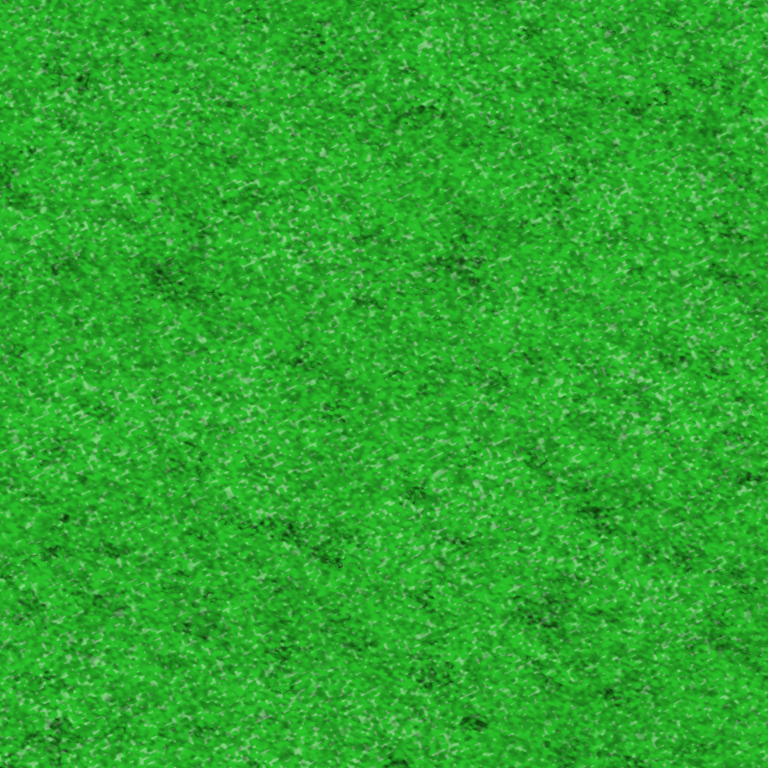
A WebGL 2 fragment shader for this texture:

```glsl
#version 300 es
precision highp float;
// Dense green turf: ragged leafy clumps, shaded hollows and fine pale flecks.

uniform vec2 u_resolution;
out vec4 fragColor;

// Integer hash of a lattice cell, 0 to 1
float hash(vec2 cell) {
    uvec2 h = uvec2(ivec2(cell)) * uvec2(1597334673u, 3812015801u);
    uint n = (h.x ^ h.y) * 1597334673u;
    n = (n ^ (n >> 15)) * 2246822519u;
    n ^= n >> 13;
    return float(n >> 8) / 16777216.0;
}

// Smooth value noise, 0 to 1
float noise(vec2 p) {
    vec2 cell = floor(p), f = p - cell;
    f = f * f * (3.0 - 2.0 * f);
    float low = mix(hash(cell), hash(cell + vec2(1, 0)), f.x);
    float high = mix(hash(cell + vec2(0, 1)), hash(cell + vec2(1, 1)), f.x);
    return mix(low, high, f.y);
}

// Depth of the hollows between clumps
float hollow(vec2 p) {
    return 0.6 * noise(p * vec2(28.0, 38.0) + 11.0)
         + 0.4 * noise(p * vec2(59.0, 88.0) + 37.0);
}

void main() {
    vec2 uv = gl_FragCoord.xy / min(u_resolution.x, u_resolution.y);

    // Blades lie at slightly different slants so that their lattices do not show
    vec2 falling = mat2(0.94, 0.34, -0.34, 0.94) * uv;
    vec2 rising = mat2(0.90, -0.43, 0.43, 0.90) * uv + 3.0;

    // Blades fray the clump outlines; clumps slope down to the right
    vec2 fray = vec2(noise(falling * vec2(150.0, 220.0) + 71.0),
                     noise(rising * vec2(160.0, 220.0) + 193.0)) - 0.5;
    vec2 p = uv + vec2(0.0, 0.2 * uv.x) + fray * vec2(0.032, 0.018);

    // Hollows fade in from the upper left and end sharply at the lower right
    float depth = hollow(p - vec2(0.012, -0.012) * hollow(p));
    float shade = smoothstep(0.58, 0.95, depth);

    // Brightness from broad patches, tufts and single blades
    float patches = noise(p * vec2(9.0, 12.0) + 5.0) - 0.5;
    float tufts = noise(p * vec2(40.0, 58.0) + 29.0) - 0.5;
    float blades = 0.62 * noise(falling * vec2(165.0, 260.0) + 131.0)
                 + 0.38 * noise(rising * vec2(120.0, 210.0) + 211.0) - 0.5;
    float green = 0.662 + 0.04 * patches + 0.11 * tufts
                + (0.4 + 0.25 * shade) * blades
                - 0.07 * (depth - 0.5) - 0.17 * shade;
    green = min(green, 0.73 + 0.4 * (green - 0.73));

    // Pale dry tips on the brighter blades, thinner inside the hollows
    float tips = noise(rising * vec2(200.0, 255.0) + 307.0) + 0.25 * blades + 0.12 * patches;
    float pale = 0.34 * smoothstep(0.56, 1.06, tips) * (1.0 - 0.5 * shade);

    vec3 color = green * vec3(0.215, 1.0, 0.215) + pale * vec3(1.0, 0.2, 1.0);
    fragColor = vec4(clamp(color, 0.0, 1.0), 1.0);
}
```
